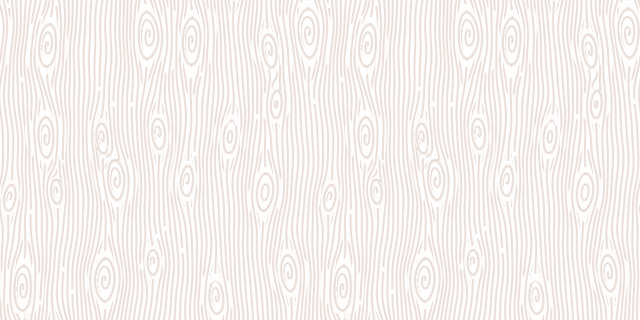
A Shadertoy shader for this pattern:

```glsl
const float LINES = 64.0;          // grain lines per canvas height
const float TAU = 6.2831853;

float hash(vec2 p) {
    vec3 q = fract(p.xyx * vec3(0.1031, 0.1030, 0.0973));
    q += dot(q, q.yzx + 33.33);
    return fract((q.x + q.y) * q.z);
}

// x: line phase, y: zone (0 grain, 1 outer ring, 2 core), z: gap at knot tips
vec3 grain(vec2 p) {
    // Gentle sway, repeating once per unit of x
    p.x += 0.007 * sin(TAU * p.x + p.y * 9.0)
         + 0.004 * sin(TAU * 2.0 * p.x - p.y * 17.0 + 1.0)
         + 0.0012 * sin(TAU * 5.0 * p.x + p.y * 38.0);
    float phase = p.x * LINES;
    float row0 = floor(p.y * 4.0);
    float nearest = 9.0, nearPhase = 0.0, gap = 0.0;

    // Scattered knots in staggered cells push the lines aside
    for (float j = -2.0; j <= 2.0; j++) {
        float row = row0 + j;
        float shift = 0.5 * mod(row, 2.0);
        float col0 = floor(p.x * 5.0 - shift);
        for (float i = -1.0; i <= 1.0; i++) {
            float col = col0 + i;
            vec2 id = vec2(mod(col, 5.0), row + 7.0);
            float size = hash(id + 31.0);
            vec2 center = vec2(col + shift + 0.25 + 0.5 * hash(id),
                               row + 0.25 + 0.5 * hash(id + 17.0)) / vec2(5.0, 4.0);
            center.x = round(center.x * LINES) / LINES;
            vec2 radius = mix(vec2(0.015, 0.036), vec2(0.031, 0.076), size);
            vec2 d = p - center;
            vec2 q = d / radius;
            float r = length(q);
            if (r < 1.0) {
                // A closed outline, then rings or a spiral within
                float ring = LINES * 1.2 * radius.x * (1.0 - r);
                float turn = atan(q.y, q.x + 1e-5) / TAU;
                float core = step(0.5, ring) * step(0.3, hash(id + 53.0));
                return vec3(ring + core * turn, 1.0 + core, 0.0);
            }
            float push = LINES * d.x * exp(-0.36 * (r * r - 1.0));
            phase -= push;
            if (r < nearest) {
                nearest = r;
                nearPhase = p.x * LINES - push;
                gap = smoothstep(1.08, 1.13, r) * (1.0 - smoothstep(1.36, 1.41, r))
                    * (1.0 - smoothstep(0.2, 0.3, abs(q.x)));
            }
        }
    }
    // The closest knot alone shapes the lines that touch it
    phase = mix(nearPhase, phase, smoothstep(1.0, 1.4, nearest));
    return vec3(phase, 0.0, gap);
}

// Distance to the nearest line of a given density, with rounded breaks
float lineDistance(float phase, float slope, float density, float y) {
    float index = round(phase * density);
    float d = abs(phase * density - index) / (density * slope);
    float seed = mod(index, LINES * density) + 100.0 * density;
    float t = y * 4.0 + hash(vec2(seed, 3.0));
    float broken = step(hash(vec2(seed, floor(t) + 9.0)), 0.13);
    float inset = 0.010 - abs(fract(t) - 0.5) / 4.0;
    return length(vec2(d, broken * max(inset, 0.0)));
}

float ink(float d) {
    float soft = 0.75 / iResolution.y;
    return 1.0 - smoothstep(0.0031 - soft, 0.0031 + soft, d);
}

void mainImage(out vec4 fragColor, in vec2 fragCoord) {
    vec2 p = fragCoord / iResolution.y;
    const float e = 0.0004;
    vec3 g = grain(p);
    vec3 gx = grain(p + vec2(e, 0.0));
    vec3 gy = grain(p + vec2(0.0, e));

    // Local slope keeps the stroke width even; whole turns are dropped
    vec2 dg = vec2(gx.x, gy.x) - g.x;
    dg -= round(dg);
    float slope = clamp(length(dg) / e, 2.0, 150.0);
    if (gx.y != g.y || gy.y != g.y) slope = 40.0;

    // Lines begin where the grain spreads and end where it crowds
    float level = g.y > 0.5 ? 0.0 : clamp(log2(68.0 / slope), -1.0, 1.0);
    float density = exp2(floor(level));
    float coarse = ink(lineDistance(g.x, slope, density, p.y));
    float fine = ink(lineDistance(g.x, slope, density * 2.0, p.y));
    float cover = max(coarse, fine * smoothstep(0.46, 0.56, fract(level)));
    cover *= 1.0 - g.z;

    vec3 paper = vec3(1.0, 0.998, 0.996);
    vec3 stroke = vec3(0.916, 0.87, 0.85);
    fragColor = vec4(mix(paper, stroke, cover), 1.0);
}
```
